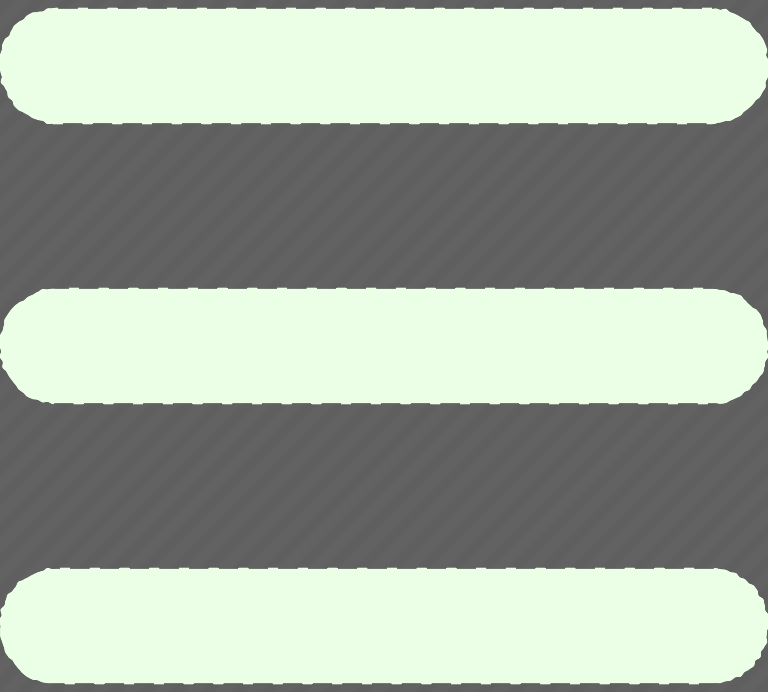
Write a WebGL 1 fragment shader that draws this pattern.

```glsl
precision highp float;
// Three pale rounded bars with notched, worn rims on faintly striped grey.

uniform vec2 u_resolution;

// Lengths are fractions of the canvas width.
const float ROW_SPACING = 0.3646;
const float BAR_RADIUS = 0.0745;
const float BAR_HALF_LENGTH = 0.5;
const float NOTCH_PERIOD = 0.0387;
const float NOTCH_HEIGHT = 0.0015;
const float STRIPE_PERIOD = 0.04;
const vec3 GREY = vec3(0.38);
const vec3 PALE_GREEN = vec3(0.92, 1.0, 0.9);

float hash(vec2 p) {
  vec3 q = fract(vec3(p.xyx) * 0.1031);
  q += dot(q, q.yzx + 33.33);
  return fract((q.x + q.y) * q.z);
}

// Value noise along one axis, with a separate sequence for each seed.
float noise(float x, float seed) {
  float cell = floor(x);
  float blend = smoothstep(0.0, 1.0, x - cell);
  return mix(hash(vec2(cell, seed)), hash(vec2(cell + 1.0, seed)), blend);
}

float capsule(vec2 p, float halfLength, float radius) {
  float core = halfLength - radius;
  return length(vec2(max(abs(p.x) - core, 0.0), p.y)) - radius;
}

// Short raised tabs, each filling a third of the period.
float tabs(float x, float period, float soft) {
  float fromCentre = abs(fract(x / period + 0.5) - 0.5) * period;
  return 1.0 - smoothstep(-soft, soft, fromCentre - period * 0.17);
}

// Rim offset: regular tabs on the straight sides, ragged wear on the caps.
float rimOffset(vec2 p, float row, float soft) {
  float core = BAR_HALF_LENGTH - BAR_RADIUS;
  float beyond = abs(p.x) - core;
  float phase = p.y > 0.0 ? -0.1328 : -0.1267;
  float shift = row * 0.3 * NOTCH_PERIOD;
  float side = tabs(p.x - phase - shift, NOTCH_PERIOD, soft) * NOTCH_HEIGHT;

  float arc = atan(p.y, max(beyond, 0.0001)) * BAR_RADIUS;
  float seed = row * 2.0 + 11.0 + step(0.0, p.x);
  float wear = noise(arc / 0.007 + 40.0, seed) * 0.0035 - 0.001;
  return mix(side, wear, smoothstep(0.0, 0.015, beyond));
}

// Faint diagonal bands rising to the right.
vec3 background(vec2 p) {
  float band = abs(fract((p.x - p.y) / STRIPE_PERIOD) - 0.5);
  return GREY + 0.012 * (smoothstep(0.15, 0.35, band) - 0.5);
}

void main() {
  float pixel = 1.0 / u_resolution.x;
  vec2 p = (gl_FragCoord.xy - 0.5 * u_resolution) * pixel;

  // Repeat the bar down the canvas.
  float row = floor(p.y / ROW_SPACING + 0.5);
  vec2 local = vec2(p.x, p.y - row * ROW_SPACING);

  float dist = capsule(local, BAR_HALF_LENGTH, BAR_RADIUS);
  dist -= rimOffset(local, row, 0.5 * pixel);
  float bar = 1.0 - smoothstep(-0.5 * pixel, 0.5 * pixel, dist);

  gl_FragColor = vec4(mix(background(p), PALE_GREEN, bar), 1.0);
}
```
